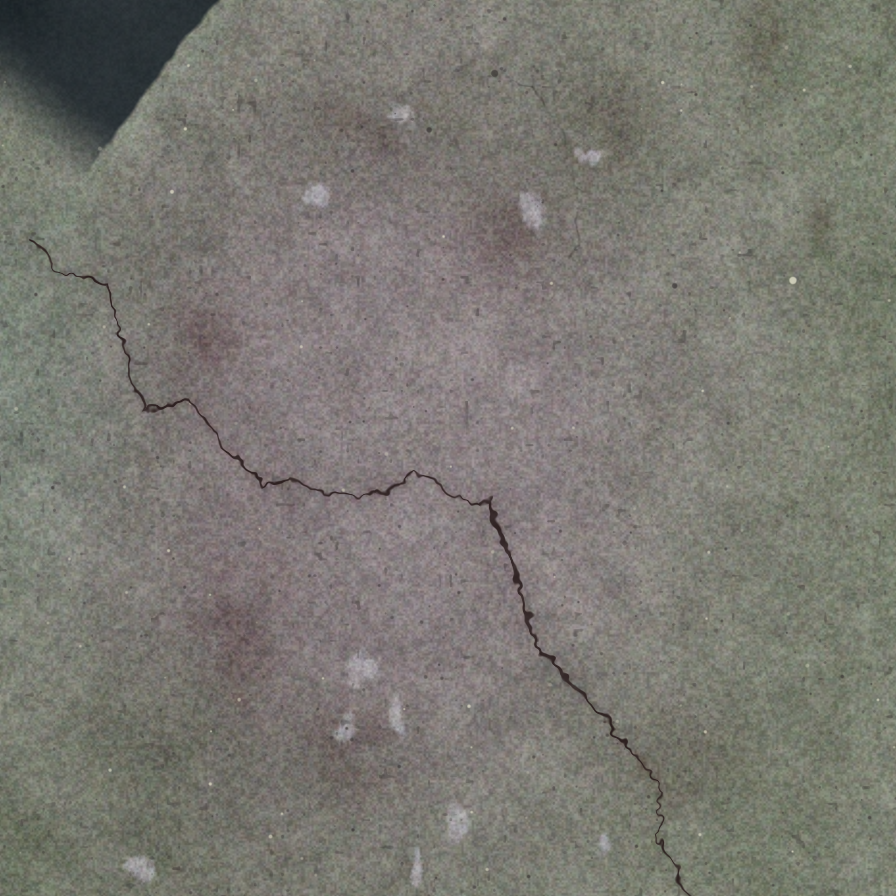
This texture is drawn by a Shadertoy shader. Its source:

```glsl
float hash(vec2 p) {
    vec3 q = fract(p.xyx * 0.1031);
    q += dot(q, q.yzx + 33.33);
    return fract((q.x + q.y) * q.z);
}

float noise(vec2 p) {
    vec2 i = floor(p), f = fract(p);
    f = f * f * (3.0 - 2.0 * f);
    return mix(mix(hash(i), hash(i + vec2(1, 0)), f.x),
               mix(hash(i + vec2(0, 1)), hash(i + vec2(1, 1)), f.x), f.y);
}

float fbm(vec2 p) {
    float sum = 0.0, amp = 0.5;
    for (int i = 0; i < 5; i++) {
        sum += amp * noise(p);
        p = mat2(1.6, 1.2, -1.2, 1.6) * p + 7.3;
        amp *= 0.5;
    }
    return sum;
}

float segment(vec2 p, vec2 a, vec2 b) {
    vec2 d = b - a;
    return length(p - a - d * clamp(dot(p - a, d) / dot(d, d), 0.0, 1.0));
}

float blob(vec2 p, vec4 b) {
    vec2 d = (p - b.xy) / b.zw;
    return exp(-dot(d, d));
}

float dotMask(vec2 p, vec2 c, float r, float px) {
    return 1.0 - smoothstep(r - px, r + px, length(p - c));
}

// One randomly placed speck per grid cell, kept with the given chance
float specks(vec2 p, float cells, float chance, float radius, float px) {
    vec2 id = floor(p * cells);
    vec2 c = (id + 0.2 + 0.6 * vec2(hash(id + 13.0), hash(id + 57.0))) / cells;
    float r = radius * (0.5 + hash(id + 31.0));
    return step(hash(id + 91.0), chance) * dotMask(p, c, r, px) * (0.3 + 0.7 * hash(id + 5.0));
}

// Elliptical areas: centre, radii
const vec4 stains[9] = vec4[9](
    vec4(0.26, 0.30, 0.06, 0.10), vec4(0.39, 0.16, 0.06, 0.05),
    vec4(0.57, 0.74, 0.06, 0.06), vec4(0.41, 0.85, 0.09, 0.05),
    vec4(0.86, 0.96, 0.035, 0.05), vec4(0.915, 0.745, 0.014, 0.03),
    vec4(0.22, 0.61, 0.05, 0.06), vec4(0.67, 0.86, 0.06, 0.06),
    vec4(0.77, 0.15, 0.07, 0.05));
const vec4 scuffs[11] = vec4[11](
    vec4(0.40, 0.255, 0.028, 0.025), vec4(0.443, 0.195, 0.010, 0.032),
    vec4(0.39, 0.19, 0.018, 0.025), vec4(0.447, 0.872, 0.020, 0.012),
    vec4(0.35, 0.78, 0.022, 0.016), vec4(0.595, 0.765, 0.022, 0.025),
    vec4(0.66, 0.827, 0.020, 0.012), vec4(0.465, 0.025, 0.008, 0.030),
    vec4(0.51, 0.085, 0.014, 0.026), vec4(0.675, 0.063, 0.008, 0.016),
    vec4(0.156, 0.03, 0.018, 0.018));

const vec2 crack[20] = vec2[20](
    vec2(0.036, 0.730), vec2(0.068, 0.698), vec2(0.117, 0.685), vec2(0.135, 0.629),
    vec2(0.161, 0.540), vec2(0.211, 0.555), vec2(0.245, 0.505), vec2(0.293, 0.457),
    vec2(0.326, 0.464), vec2(0.365, 0.445), vec2(0.419, 0.447), vec2(0.461, 0.473),
    vec2(0.531, 0.436), vec2(0.547, 0.444), vec2(0.573, 0.368), vec2(0.605, 0.271),
    vec2(0.677, 0.199), vec2(0.740, 0.115), vec2(0.733, 0.069), vec2(0.775, -0.01));
const vec2 hairline[7] = vec2[7](
    vec2(0.52, 0.916), vec2(0.555, 0.918), vec2(0.594, 0.903), vec2(0.628, 0.855),
    vec2(0.648, 0.77), vec2(0.637, 0.69), vec2(0.605, 0.66));

void mainImage(out vec4 fragColor, in vec2 fragCoord) {
    vec2 p = fragCoord / iResolution.xy;
    float px = 1.0 / iResolution.y;
    float cloud = fbm(p * 6.0) - 0.48, mottle = fbm(p * 26.0 + 9.0) - 0.48;

    // Green-grey concrete with a rosy middle
    float rosy = blob(p, vec4(0.42, 0.52, 0.35, 0.46)) * 1.3 + cloud * 0.4;
    vec3 col = mix(vec3(0.47, 0.495, 0.43), vec3(0.51, 0.475, 0.48), clamp(rosy, 0.0, 1.0));
    col += 0.03 * blob(p, vec4(0.50, 0.55, 0.22, 0.22));
    col -= 0.045 * blob(p, vec4(0.17, 0.08, 0.28, 0.2));
    col += vec3(-0.01, 0.02, 0.015) * blob(p, vec4(0.0, 0.55, 0.12, 0.25));
    col += 0.08 * cloud + 0.12 * mottle;

    for (int i = 0; i < 9; i++)
        col -= vec3(0.075, 0.09, 0.09) * blob(p, stains[i]) * clamp(0.8 + 4.0 * mottle + cloud, 0.0, 1.6);

    // Chalky scuffs broken up by noise
    float chalk = 0.0;
    for (int i = 0; i < 11; i++) chalk = max(chalk, blob(p, scuffs[i]));
    chalk = smoothstep(0.62, 1.0, 0.55 * chalk + 0.9 * fbm(p * vec2(75.0, 55.0) + 3.0)) * smoothstep(0.1, 0.5, chalk);
    col = mix(col, vec3(0.66, 0.65, 0.67), 0.85 * chalk);

    // Slab border and the shadowed ground beyond it
    float slab = dot(p - vec2(0.036, 0.73), vec2(0.796, -0.605)) + 0.006 * (noise(p * 70.0) - 0.5);
    float above = smoothstep(0.70, 0.76, p.y);
    col += vec3(0.02, 0.035, 0.025) * exp(-pow((slab - 0.012) / 0.014, 2.0)) * above;
    float outside = 1.0 - smoothstep(-0.003, 0.003, slab);
    float shade = smoothstep(-0.045, 0.05, dot(p - vec2(0.0, 0.909), vec2(0.633, 0.774)));
    vec3 shadow = vec3(0.165, 0.195, 0.21) - 0.05 * blob(p, vec4(0.0, 1.0, 0.06, 0.05));
    col = mix(col, shadow + 0.03 * mottle, outside * shade);

    // Fine grain, ragged pits and bright grit
    float lit = 1.0 - 0.75 * outside * shade;
    float grain = noise(p * 210.0) + 1.2 * noise(p * 430.0 + 40.0) - 1.1;
    col += lit * (0.088 * grain + 0.035 * (vec3(noise(p * 170.0 + 11.0), noise(p * 170.0 + 47.0), noise(p * 170.0 + 83.0)) - 0.5));
    float pits = 0.55 * smoothstep(0.8, 0.97, noise(p * 165.0 + 71.0)) * smoothstep(0.35, 0.7, noise(p * 60.0 + 19.0));
    pits = max(pits, specks(p, 60.0, 0.08, 0.0013, px));
    pits = max(pits, dotMask(p, vec2(0.479, 0.855), 0.003, px));
    pits = max(pits, dotMask(p, vec2(0.552, 0.918), 0.004, px));
    pits = max(pits, dotMask(p, vec2(0.753, 0.681), 0.003, px));
    col = mix(col, vec3(0.2, 0.18, 0.18), 0.65 * pits * lit);
    float grit = specks(p + 0.37, 42.0, 0.06, 0.0014, px);
    grit = max(grit, dotMask(p, vec2(0.885, 0.687), 0.004, px));
    col = mix(col, vec3(0.9, 0.89, 0.8), 0.75 * grit * lit);

    // Jagged main crack and a faint hairline
    vec2 jag = vec2(noise(p * 60.0), noise(p * 60.0 + 29.0)) - 0.5;
    vec2 q = p + 0.009 * jag + 0.006 * (vec2(noise(p * 150.0), noise(p * 150.0 + 61.0)) - 0.5);
    float gap = 1.0, faint = 1.0;
    for (int i = 0; i < 19; i++) gap = min(gap, segment(q, crack[i], crack[i + 1]));
    for (int i = 0; i < 6; i++) faint = min(faint, segment(q, hairline[i], hairline[i + 1]));
    float width = 0.0004 + 0.0011 * noise(p * 45.0) + 0.0011 * blob(p, vec4(0.58, 0.35, 0.06, 0.12));
    col -= vec3(0.05, 0.065, 0.06) * exp(-gap / 0.005);
    float depth = 0.7 + 0.25 * noise(p * 90.0 + 5.0);
    col = mix(col, vec3(0.15, 0.1, 0.1), depth * (1.0 - smoothstep(width - 0.0008, width + 0.0006 + px * 0.6, gap)));
    col -= 0.08 * (1.0 - smoothstep(0.0, 0.003, faint)) * smoothstep(0.2, 0.7, noise(p * 40.0));

    fragColor = vec4(clamp(col, 0.0, 1.0), 1.0);
}
```
